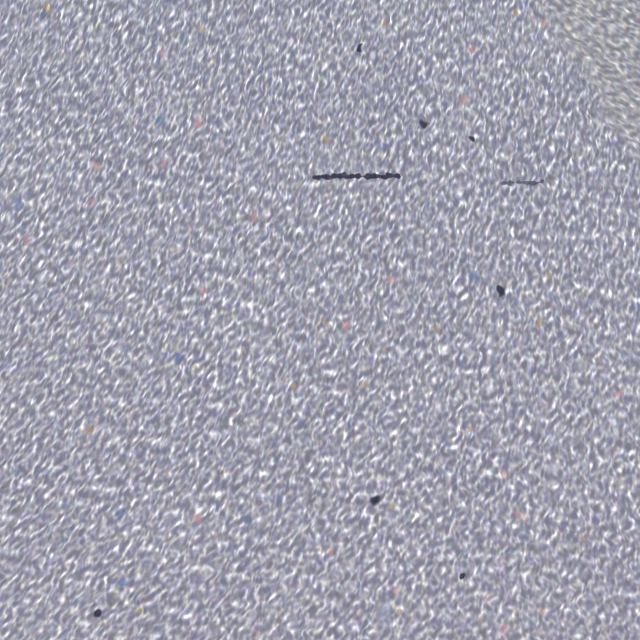
Write a three.js fragment shader that draws this texture.

```glsl
// Worn grey-blue grit: short leaning grains from layers of stretched gradient
// noise, a corner patch with turned grain, rare coloured or dark specks,
// and two ragged dark scratches.

varying vec2 vUv;

const vec2 GRAIN_FREQ = vec2(125.0, 70.0);    // grains across, along
const float LEAN_LEFT = 0.42;                 // grain slope at left edge
const float LEAN_RIGHT = 0.04;                // grain slope at right edge
const float GRAIN_SPREAD = 0.235;             // deviation of the summed noise
const float BASE_TONE = 0.625;
const float CONTRAST = 0.091;
const float HIGHLIGHT_SKEW = 0.015;
const float BLUE_IN_DARK = 0.077;
const float BLUE_IN_LIGHT = 0.03;
const vec2 PATCH_POINT = vec2(0.92, 0.88);
const vec2 PATCH_NORMAL = vec2(0.864, 0.504);
const vec2 PATCH_GRAIN = vec2(0.85, -0.53);
const vec3 PATCH_TINT = vec3(0.012, 0.008, -0.018);
const float SPECK_CELLS = 17.0;
const float COLOUR_SHARE = 0.13;
const float DARK_SHARE = 0.025;
const vec3 DARK = vec3(0.19, 0.19, 0.27);
const vec3 ORANGE = vec3(0.76, 0.60, 0.40);
const vec3 PINK = vec3(0.82, 0.58, 0.58);
const vec3 BLUE = vec3(0.36, 0.46, 0.66);
const vec2 CHIP = vec2(0.585, 0.218);

vec2 hash2(vec2 p) {
  vec3 h = fract(p.xyx * vec3(0.1031, 0.1030, 0.0973));
  h += dot(h, h.yzx + 33.33);
  return fract((h.xx + h.yz) * h.zy);
}

float cornerSlope(vec2 cell, vec2 f, vec2 corner) {
  return dot(hash2(cell + corner) * 2.0 - 1.0, f - corner);
}

float gradientNoise(vec2 p) {
  vec2 i = floor(p);
  vec2 f = p - i;
  vec2 w = f * f * f * (f * (f * 6.0 - 15.0) + 10.0);
  float low = mix(cornerSlope(i, f, vec2(0.0)), cornerSlope(i, f, vec2(1.0, 0.0)), w.x);
  float high = mix(cornerSlope(i, f, vec2(0.0, 1.0)), cornerSlope(i, f, vec2(1.0)), w.x);
  return mix(low, high, w.y);
}

// Three stretched layers; q.x runs across the grain and q.y along it
float grain(vec2 q) {
  q.x += 0.006 * gradientNoise(q * 45.0 + 7.0);
  float sum = 0.0;
  float weight = 1.0;
  vec2 freq = GRAIN_FREQ;
  for (int k = 0; k < 3; k++) {
    float skew = 0.22 * (float(k) - 1.0);
    vec2 s = vec2(q.x + skew * q.y, q.y - skew * q.x);
    sum += weight * gradientNoise(s * freq + 57.0 * float(k + 1));
    weight *= 0.72;
    freq *= 1.35;
  }
  return sum / GRAIN_SPREAD;
}

// One possible speck per cell: colour in rgb, cover in a
vec4 speck(vec2 p, float ragged) {
  vec2 g = p * SPECK_CELLS;
  vec2 cell = floor(g);
  vec2 kind = hash2(cell + 211.0);
  vec2 centre = 0.2 + 0.6 * hash2(cell + 83.0);
  float radius = mix(0.06, 0.13, kind.y);
  float d = length((g - cell - centre) * vec2(1.0, 0.8)) + 0.12 * ragged;
  float cover = 1.0 - smoothstep(radius * 0.5, radius * 1.3, d);
  float isDark = step(kind.x, DARK_SHARE);
  float isColour = step(kind.x, DARK_SHARE + COLOUR_SHARE) - isDark;
  vec3 hue = mix(mix(ORANGE, PINK, step(0.4, kind.y)), BLUE, step(0.78, kind.y));
  return vec4(mix(hue, DARK, isDark), cover * (0.85 * isDark + 0.5 * isColour));
}

// Broken horizontal scratch from a, of the given length
float scratch(vec2 p, vec2 a, float len, float thickness, float ragged) {
  vec2 v = p - a;
  v.x -= clamp(v.x, 0.0, len);
  float d = length(v) + 0.007 * ragged;
  return 1.0 - smoothstep(thickness * 0.3, thickness * 1.2, d);
}

void main() {
  vec2 p = vUv;
  float ragged = gradientNoise(p * 105.0 + 19.0);
  float mottle = gradientNoise(p * 9.0 + 3.0) + 0.7 * gradientNoise(p * 28.0);

  // Grain leaning less towards the right, turned inside the corner patch
  float lean = mix(LEAN_LEFT, LEAN_RIGHT, p.x);
  vec2 mainAxes = vec2(p.x - lean * (p.y - 0.5), p.y);
  vec2 patchAxes = vec2(dot(p, -PATCH_GRAIN.yx * vec2(1.0, -1.0)), dot(p, PATCH_GRAIN));
  float edge = dot(p - PATCH_POINT, PATCH_NORMAL) + 0.03 * mottle;
  float patchMask = smoothstep(-0.015, 0.015, edge);
  float z = mix(grain(mainAxes), 0.85 * grain(patchAxes + 5.0), patchMask);
  z = clamp(z, -2.4, 2.8);

  // Skewed tone, bluer in the gaps than on the lit grains
  float tone = BASE_TONE + CONTRAST * z + HIGHLIGHT_SKEW * z * z + 0.03 * mottle;
  float blue = mix(BLUE_IN_DARK, BLUE_IN_LIGHT, smoothstep(0.48, 0.8, tone));
  blue += 0.09 * gradientNoise(mainAxes * vec2(95.0, 60.0) + 31.0);
  float warm = 0.05 * gradientNoise(mainAxes * vec2(80.0, 55.0) + 71.0);
  warm += 0.012 * (0.5 - p.y);
  vec3 colour = vec3(tone + warm, tone, tone + blue) + PATCH_TINT * patchMask;

  // Specks, scratches and one chip
  vec4 spot = speck(p, ragged);
  colour = mix(colour, spot.rgb, spot.a);
  float marks = 0.85 * scratch(p, vec2(0.492, 0.724), 0.13, 0.0042, ragged);
  marks = max(marks, 0.5 * scratch(p, vec2(0.785, 0.715), 0.06, 0.003, ragged));
  marks = max(marks, 0.9 * scratch(p, CHIP, 0.002, 0.0085, ragged));
  colour = mix(colour, DARK, marks);

  gl_FragColor = vec4(clamp(colour, 0.0, 1.0), 1.0);
}
```
